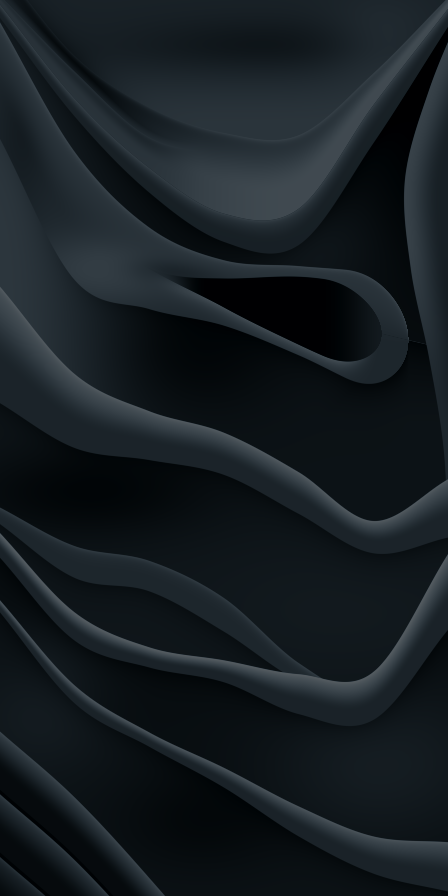
Reproduce this background procedurally as a Shadertoy shader.

```glsl
const vec3 SHADOW = vec3(0.016, 0.033, 0.042);
const vec3 SHEEN = vec3(0.32, 0.35, 0.37);
const vec3 SLATE_TINT = vec3(0.0, 0.06, 0.11);
const float GLINT = 0.24;
const float GLINT_WIDTH = 0.006;
const float CONTACT_WIDTH = 0.03;
const float LOOP_END = 0.912;
const float HOLE_END = 0.852;

// Smooth curve through seven evenly spaced knots: (value, slope)
vec2 curve(float x, float k[7]) {
    float u = clamp(x, 0.0, 0.9999) * 6.0;
    int i = int(u);
    float f = u - float(i);
    float b = k[i], c = k[i + 1];
    float a = i > 0 ? k[i - 1] : 2.0 * b - c;
    float d = i < 5 ? k[i + 2] : 2.0 * c - b;
    float m = 0.5 * (c - a), n = 0.5 * (d - b);
    float q = 3.0 * (c - b) - 2.0 * m - n;
    float r = 2.0 * (b - c) + m + n;
    return vec2(b + f * (m + f * (q + f * r)), 6.0 * (m + f * (2.0 * q + 3.0 * f * r)));
}

// Approximate distance beneath a curve
float depth(float y, vec2 c) {
    return (y - c.x) * inversesqrt(1.0 + c.y * c.y);
}

float edge(float d) {
    float w = 0.7 / iResolution.x;
    return smoothstep(-w, w, d);
}

float glow(vec2 p, float x, float y, float w, float h) {
    vec2 q = (p - vec2(x, y)) / vec2(w, h);
    return exp(-dot(q, q));
}

// Lit fold between two curves, with a contact shadow on the floor below it
float fold(float tone, float y, vec2 top, vec2 bottom, float rim, float face, float ground) {
    float d = depth(y, top), b = depth(y, bottom);
    float s = clamp((y - top.x) / max(bottom.x - top.x, 0.001), 0.0, 1.0);
    float body = mix(rim, face, smoothstep(0.0, 0.65, s));
    body += GLINT * exp(-max(d, 0.0) / GLINT_WIDTH);
    ground -= 0.09 * exp(-max(b, 0.0) / CONTACT_WIDTH);
    return mix(tone, mix(body, ground, edge(b)), edge(d));
}

void mainImage(out vec4 fragColor, in vec2 fragCoord) {
    // x runs 0 to 1, y runs 0 to 2 downwards
    vec2 p = fragCoord / iResolution.xy;
    p.y = 2.0 - 2.0 * p.y;
    float x = p.x, y = p.y;

    // Upper drape
    vec2 drape = curve(x, float[7](-0.078, 0.125, 0.24, 0.297, 0.302, 0.164, -0.005));
    vec2 strand = curve(x, float[7](-0.01, 0.16, 0.307, 0.34, 0.34, 0.25, 0.05));
    vec2 swag = curve(x, float[7](0.01, 0.22, 0.375, 0.477, 0.466, 0.235, 0.02));
    vec2 hem = curve(x, float[7](0.04, 0.26, 0.43, 0.54, 0.547, 0.32, 0.06));
    float tone = 0.27 + 0.22 * smoothstep(0.1, 0.28, y) - 0.14 * glow(p, 0.6, 0.1, 0.3, 0.06);
    tone += 0.15 * glow(p, 0.85, 0.1, 0.12, 0.1);
    float sheen = smoothstep(0.15, 0.65, x);
    tone = fold(tone, y, drape, swag, 0.12 + sheen * 0.3, 0.42 + sheen * 0.35, 0.2);
    float strandTone = fold(tone, y, strand, swag, 0.3, 0.5, 0.2);
    float shade = 0.2 * exp(-abs(depth(y, strand) + 0.015) / 0.025);
    tone = mix(strandTone - shade, tone, smoothstep(0.3, 0.46, x));
    float upperVoid = 0.04 + 0.12 * glow(p, 0.68, 0.55, 0.15, 0.12) + 0.2 * exp(-x * x * 16.0);
    upperVoid -= 0.14 * glow(p, 0.95, 0.3, 0.12, 0.3);
    tone = fold(tone, y, swag, hem, 0.4, 0.25, upperVoid);

    // Hairpin loop with a rounded end and a dark hollow
    vec2 loopTop = curve(x, float[7](0.05, 0.339, 0.508, 0.581, 0.594, 0.61, 0.65));
    vec2 loopBase = curve(x, float[7](0.31, 0.625, 0.69, 0.727, 0.793, 0.87, 0.91));
    vec2 middle = 0.5 * (loopTop + loopBase);
    float turn = clamp((x - 0.77) / (LOOP_END - 0.77), 0.0, 1.0);
    float roundness = sqrt(1.0 - turn * turn);
    loopTop = mix(middle, loopTop, roundness);
    loopBase = mix(middle, loopBase, roundness);
    float midVoid = 0.1 + 0.42 * exp(-x * x * 18.0) - 0.14 * glow(p, 0.43, 0.78, 0.2, 0.14);
    float join = max(smoothstep(0.78, 0.95, y), 1.0 - smoothstep(0.7, 0.88, x));
    midVoid = mix(upperVoid, midVoid, join);
    float cloth = 0.32 + 0.3 * glow(p, 0.24, 0.6, 0.18, 0.08);
    cloth -= 0.3 * glow(p, 0.42, 0.6, 0.12, 0.03) + 0.12 * glow(p, 0.05, 0.3, 0.06, 0.16);
    tone = fold(tone, y, loopTop, loopBase, 0.48, cloth, midVoid);
    float holeTurn = clamp((x - 0.72) / (HOLE_END - 0.72), 0.0, 1.0);
    float holeHalf = 0.092 * smoothstep(0.3, 0.8, x) * sqrt(1.0 - holeTurn * holeTurn);
    float inHole = holeHalf - abs(y - middle.x);
    float hollow = -0.1 + 0.3 * smoothstep(0.72, 0.87, x);
    float lip = exp(-abs(inHole) / 0.018) * smoothstep(-0.01, 0.03, y - middle.x);
    lip *= smoothstep(0.3, 0.42, x) * (1.0 - smoothstep(0.75, HOLE_END, x));
    tone += 0.5 * lip * edge(-inHole) * edge(-depth(y, loopBase));
    tone = mix(tone, hollow, edge(inHole) * smoothstep(0.36, 0.46, x));

    // Ribbon at the right border
    float border = x - curve(y / 1.2, float[7](1.04, 0.958, 0.904, 0.917, 0.958, 0.99, 1.0)).x;
    float borderTone = mix(0.66, 0.25, smoothstep(0.0, 0.08, border)) * (1.0 - 0.5 * smoothstep(0.5, 0.9, y));
    tone = mix(tone, borderTone, edge(border));

    // Great sweeping ridge
    vec2 ridge = curve(x, float[7](0.64, 0.835, 0.918, 0.966, 1.054, 1.163, 1.07));
    vec2 ridgeBase = curve(x, float[7](0.9, 1.0, 1.027, 1.06, 1.147, 1.235, 1.2));
    float lowVoid = 0.13 + 0.05 * glow(p, 0.75, 1.36, 0.3, 0.14) - 0.17 * glow(p, 0.2, 1.1, 0.28, 0.1);
    tone = fold(tone, y, ridge, ridgeBase, 0.8, 0.29, lowVoid);

    // Lower waves
    vec2 wave = curve(x, float[7](1.133, 1.219, 1.252, 1.335, 1.48, 1.56, 1.5));
    vec2 waveBase = curve(x, float[7](1.17, 1.29, 1.32, 1.41, 1.52, 1.57, 1.52));
    tone = fold(tone, y, wave, waveBase, 0.36, 0.32, 0.14);
    vec2 crest = curve(x, float[7](1.19, 1.367, 1.445, 1.474, 1.505, 1.5, 1.237));
    vec2 crestBase = curve(x, float[7](1.245, 1.43, 1.49, 1.523, 1.594, 1.607, 1.406));
    float deepVoid = 0.05 + 0.17 * glow(p, 0.85, 1.7, 0.25, 0.18) + 0.16 * glow(p, 0.08, 1.52, 0.14, 0.12);
    tone = fold(tone, y, crest, crestBase, 0.85, 0.28, deepVoid);
    vec2 swell = curve(x, float[7](1.34, 1.53, 1.635, 1.714, 1.8, 1.867, 1.88));
    vec2 swellBase = curve(x, float[7](1.367, 1.57, 1.667, 1.758, 1.867, 1.95, 1.99));
    float bottomVoid = 0.1 + 0.1 * glow(p, 0.1, 1.6, 0.15, 0.12) - 0.11 * glow(p, 0.45, 1.83, 0.2, 0.12);
    tone = fold(tone, y, swell, swellBase, 0.7, 0.28, bottomVoid);

    // Corner pleats
    vec2 pleat = curve(x, float[7](1.633, 1.78, 1.96, 2.16, 2.4, 2.6, 2.8));
    for (int i = 0; i < 3; i++) {
        vec2 top = pleat + vec2(0.14 * float(i), 0.0);
        tone = fold(tone, y, top, top + vec2(0.13, 0.0), 0.5 - 0.13 * float(i), 0.02, 0.0);
    }

    tone = clamp(tone, -0.12, 1.0);
    vec3 color = mix(SHADOW, SHEEN, tone) + SLATE_TINT * max(tone, 0.0) * (1.0 - tone);
    fragColor = vec4(max(color, 0.0), 1.0);
}
```
